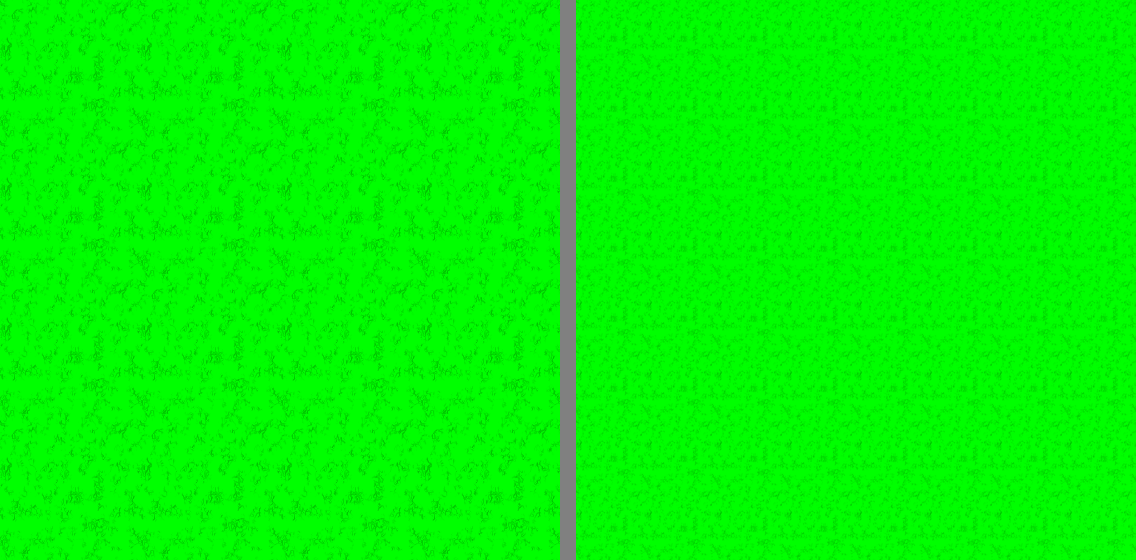
Left, the tile; right, the same tile 2 across and 2 down.
A Shadertoy shader for this texture:

```glsl
const float REPEATS = 4.0;                  // tiles across and down
const vec3 BASE_GREEN = vec3(0.0, 1.0, 0.0);
const vec3 CREASE_GREEN = vec3(0.0, 0.76, 0.0);
const vec2 RELIEF_CELLS = vec2(14.0, 9.0);  // noise cells per tile, taller than wide
const vec2 PATCH_CELLS = vec2(12.0, 10.0);
const vec2 WARP_CELLS = vec2(40.0, 34.0);
const float WARP_AMOUNT = 0.016;            // raggedness of the creases
const float CONTOUR_STEP = 0.36;            // height between creases
const float LINE_WIDTH = 0.008;             // in tile units
const vec2 PATCH_RANGE = vec2(-0.10, 0.36); // where creases fade in
const vec2 LIGHT_DIR = vec2(0.92, -0.39);

// Unit gradient for a lattice cell
vec2 cellGradient(vec2 cell, float seed) {
    uvec2 q = uvec2(cell) + uvec2(uint(seed) * 131u, 17u);
    uint h = q.x * 1597334677u ^ q.y * 3812015801u;
    h = (h ^ (h >> 15)) * 2246822519u;
    h = (h ^ (h >> 13)) * 3266489917u;
    float angle = float((h ^ (h >> 16)) & 65535u) / 65536.0 * 6.28319;
    return vec2(cos(angle), sin(angle));
}

// Gradient noise that wraps once per tile
float wrapNoise(vec2 p, vec2 cells, float seed) {
    p *= cells;
    vec2 i = floor(p);
    vec2 f = p - i;
    vec2 u = f * f * f * (f * (f * 6.0 - 15.0) + 10.0);
    vec4 corner;
    for (int k = 0; k < 4; k++) {
        vec2 o = vec2(k & 1, k >> 1);
        corner[k] = dot(cellGradient(mod(i + o, cells), seed), f - o);
    }
    return mix(mix(corner.x, corner.y, u.x), mix(corner.z, corner.w, u.x), u.y);
}

// Ragged relief built from warped octaves
float relief(vec2 p) {
    p += WARP_AMOUNT * vec2(wrapNoise(p, WARP_CELLS, 1.0), wrapNoise(p, WARP_CELLS, 2.0));
    float height = 0.0;
    float amplitude = 1.0;
    vec2 cells = RELIEF_CELLS;
    for (int octave = 0; octave < 3; octave++) {
        height += amplitude * wrapNoise(p, cells, 3.0 + float(octave));
        amplitude *= 0.5;
        cells *= 2.0;
    }
    return height;
}

void mainImage(out vec4 fragColor, in vec2 fragCoord) {
    vec2 p = fragCoord / iResolution.xy * REPEATS;
    float pixel = REPEATS / iResolution.y;

    // Height and slope
    const float e = 0.002;
    float height = relief(p);
    vec2 slope = vec2(relief(p + vec2(e, 0.0)), relief(p + vec2(0.0, e))) - height;
    slope /= e;
    float steepness = max(length(slope), 1.0);

    // Thin creases along the height contours
    float band = abs(fract(height / CONTOUR_STEP) - 0.5) * CONTOUR_STEP;
    float crease = 1.0 - smoothstep(0.0, LINE_WIDTH + 0.5 * pixel, band / steepness);

    // Stronger on steep flanks facing away from the light
    float facing = dot(slope / steepness, LIGHT_DIR);
    float shade = 0.6 + 0.2 * facing + 0.2 * abs(facing);
    shade *= smoothstep(2.0, 11.0, steepness);

    // Scattered worn patches
    float wear = wrapNoise(p, PATCH_CELLS, 7.0) + 0.5 * wrapNoise(p, PATCH_CELLS * 3.0, 8.0);
    float worn = smoothstep(PATCH_RANGE.x, PATCH_RANGE.y, wear);

    fragColor = vec4(mix(BASE_GREEN, CREASE_GREEN, crease * shade * worn), 1.0);
}
```
